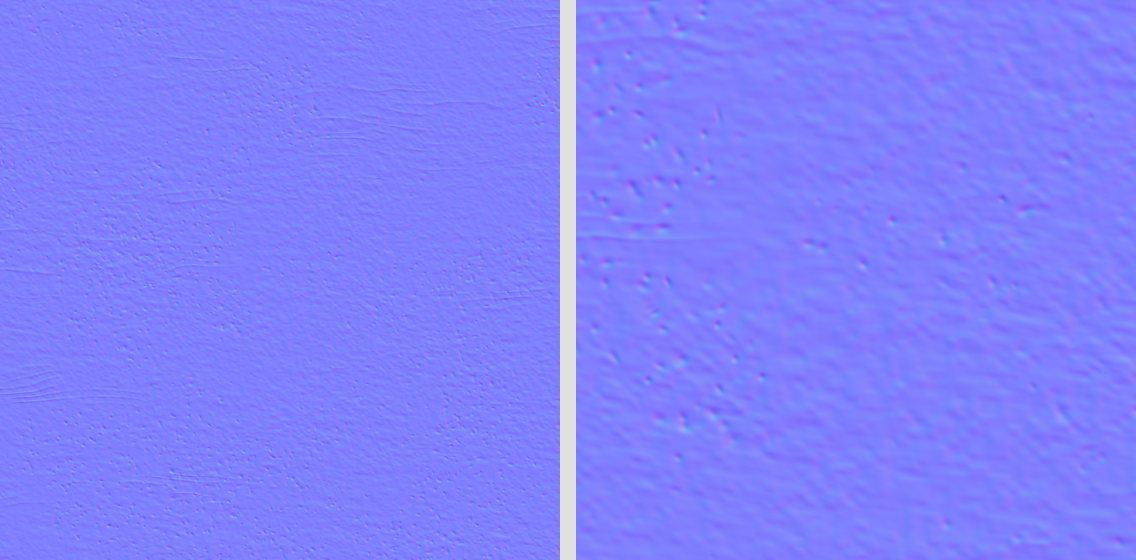
Left: the whole. Right: its middle third, enlarged.
Give the GLSL for this texture map, as a WebGL 2 fragment shader.

```glsl
#version 300 es
precision highp float;
// Tangent-space normal map of weathered plaster: fine grain, small pits and level creases.

uniform vec2 u_resolution;
out vec4 fragColor;

// Feature frequencies are per canvas width, heights in canvas widths.
const vec2 GRAIN_FREQ = vec2(82.0, 125.0);
const vec2 FINE_FREQ = vec2(165.0, 215.0);
const vec2 STREAK_FREQ = vec2(10.0, 85.0);
const float GRAIN_HEIGHT = 0.00050;
const float FINE_HEIGHT = 0.00036;
const float STREAK_HEIGHT = 0.00036;

const float PIT_FREQ = 98.0;
const float PIT_DEPTH = 0.00080;
const float PIT_RADIUS = 0.23;
const float PIT_SHARE_MIN = 0.08;
const float PIT_SHARE_MAX = 0.40;

const float CREASE_FREQ = 400.0;
const float CREASE_HEIGHT = 0.00046;
const float CREASE_SHARPNESS = 2.0;
const float CREASE_WARP = 18.0;
const vec2 CREASE_PATCH_FREQ = vec2(3.0, 17.0);

const float SAMPLE_STEP = 0.0010;
const float BLUE_FALLOFF = 0.15;

float hash(vec2 p) {
    vec3 q = fract(p.xyx * vec3(0.1031, 0.1030, 0.0973));
    q += dot(q, q.yzx + 33.33);
    return fract((q.x + q.y) * q.z);
}

float valueNoise(vec2 p) {
    vec2 cell = floor(p);
    vec2 f = fract(p);
    vec2 w = f * f * f * (f * (f * 6.0 - 15.0) + 10.0);
    float low = mix(hash(cell), hash(cell + vec2(1, 0)), w.x);
    float high = mix(hash(cell + vec2(0, 1)), hash(cell + vec2(1, 1)), w.x);
    return mix(low, high, w.y);
}

// Scattered oval dents of mixed size and depth, one candidate per cell.
float pits(vec2 uv) {
    vec2 p = uv * PIT_FREQ;
    vec2 home = floor(p);
    float patchiness = 0.6 * valueNoise(uv * 6.0 + 41.0) + 0.4 * valueNoise(uv * 17.0 + 67.0);
    float share = mix(PIT_SHARE_MIN, PIT_SHARE_MAX, smoothstep(0.3, 0.8, patchiness));
    float depth = 0.0;
    for (int y = -1; y <= 1; y++) {
        for (int x = -1; x <= 1; x++) {
            vec2 cell = home + vec2(x, y);
            vec2 center = cell + vec2(hash(cell + 17.0), hash(cell + 59.0));
            float angle = -0.5 + 2.2 * (hash(cell + 83.0) - 0.5);
            vec2 axis = vec2(cos(angle), sin(angle));
            vec2 d = p - center;
            float stretch = mix(0.5, 1.0, hash(cell + 149.0));
            vec2 local = vec2(dot(d, axis) * stretch, dot(d, vec2(-axis.y, axis.x)));
            float size = PIT_RADIUS * mix(0.7, 1.2, hash(cell + 127.0));
            float present = smoothstep(0.0, 0.2, share - hash(cell + 211.0));
            depth += present * exp(-dot(local, local) / (size * size));
        }
    }
    return depth;
}

// Thin, nearly level creases in short bundles that fade in and out.
float creases(vec2 uv) {
    float warp = valueNoise(uv * vec2(5.0, 12.0) + 7.0)
               + 0.3 * valueNoise(uv * vec2(21.0, 43.0) + 23.0);
    float wave = sin(uv.y * CREASE_FREQ + CREASE_WARP * warp);
    float ridge = exp(CREASE_SHARPNESS * (wave - 1.0));
    float patchMask = smoothstep(0.58, 0.95, valueNoise(uv * CREASE_PATCH_FREQ + 5.0));
    float breakup = smoothstep(0.35, 0.8, valueNoise(uv * vec2(15.0, 70.0) + 91.0));
    return ridge * patchMask * breakup;
}

float surfaceHeight(vec2 uv) {
    vec2 bent = uv + vec2(0.0, 0.004 * sin(uv.x * 19.0 + 2.0 * sin(uv.y * 14.0)));
    bent.y += 0.12 * uv.x;
    float roughness = mix(0.7, 1.25, valueNoise(uv * vec2(5.0, 9.0) + 131.0));
    float h = GRAIN_HEIGHT * valueNoise(bent * GRAIN_FREQ);
    h += FINE_HEIGHT * valueNoise(bent * FINE_FREQ + 301.0);
    h *= roughness;
    vec2 streakUv = vec2(uv.x, bent.y - 0.12 * uv.x);
    h += STREAK_HEIGHT * valueNoise(streakUv * STREAK_FREQ + 157.0);
    h += CREASE_HEIGHT * creases(uv);
    return h - PIT_DEPTH * pits(uv);
}

void main() {
    vec2 uv = gl_FragCoord.xy / u_resolution;

    // Central differences give the slope of the surface.
    vec2 e = vec2(SAMPLE_STEP, 0.0);
    vec2 slope = vec2(surfaceHeight(uv + e.xy) - surfaceHeight(uv - e.xy),
                      surfaceHeight(uv + e.yx) - surfaceHeight(uv - e.yx));
    slope /= 2.0 * SAMPLE_STEP;

    // Pack the normal, with blue fading on steep parts.
    vec2 tilt = -slope / sqrt(1.0 + dot(slope, slope));
    float blue = 1.0 - BLUE_FALLOFF * length(tilt);
    fragColor = vec4(0.5 + 0.5 * tilt, blue, 1.0);
}
```
